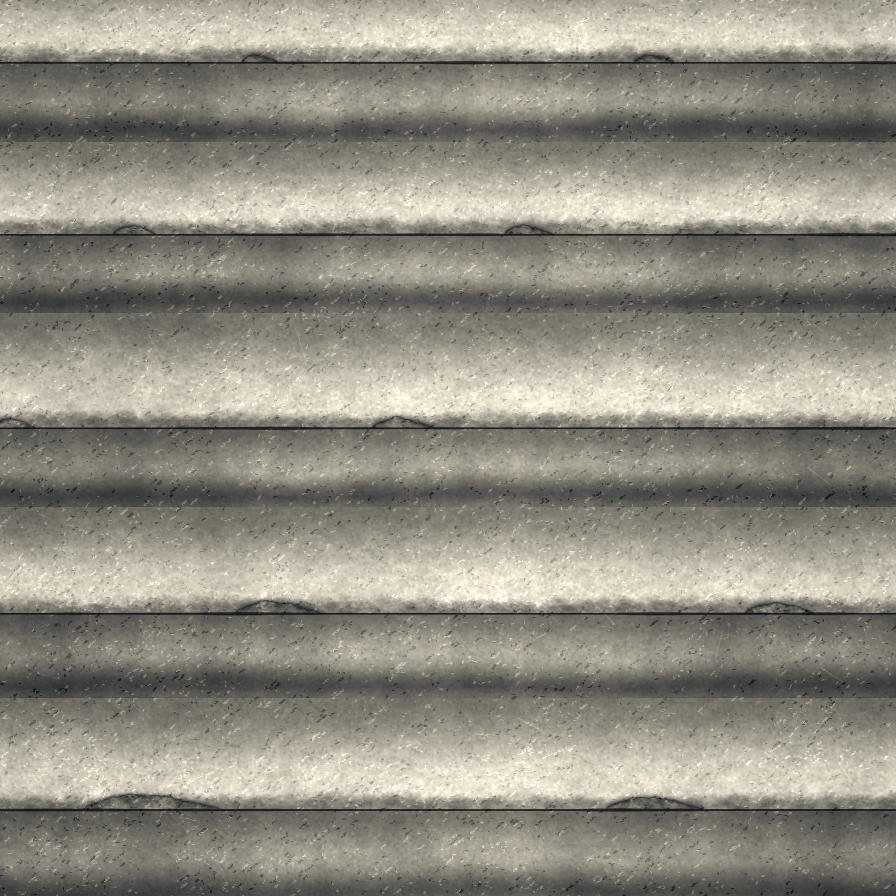
Give the GLSL for this texture, as a Shadertoy shader.

```glsl
const int STEPS = 5;
const float EDGE[5] = float[5](0.096, 0.315, 0.522, 0.738, 0.930);
const float CREASE[6] = float[6](-0.012, 0.221, 0.434, 0.651, 0.841, 1.035);
const float TREAD_LIGHT = 0.86, TREAD_SHADE = 0.45, LIP_TONE = 0.50;
const float RISER_TOP = 0.38, RISER_MID = 0.58, RISER_DARK = 0.28, RISER_FOOT = 0.37;
const float LIP_HEIGHT = 0.021, GAP_WIDTH = 0.0011, GAP_DEPTH = 0.72;
const float CHIP_WIDTH = 0.08, CHIP_HEIGHT = 0.021, CHIP_TONE = 0.42;
const float MOTTLE = 0.22, GRAIN = 0.20, STAIN = 0.09, FLECK = 0.17;
const int SCRATCHES = 10;
const vec3 WARM = vec3(1.03, 1.0, 0.915);
const vec3 COOL = vec3(0.97, 1.0, 1.01);

vec2 hash2(vec2 p) {
    return fract(sin(vec2(dot(p, vec2(127.1, 311.7)), dot(p, vec2(269.5, 183.3)))) * 43758.5);
}

// Cellular noise: distance to the nearest point, and its random value
vec2 cells(vec2 p) {
    vec2 best = vec2(9.0, 0.0);
    for (int j = -1; j <= 1; j++)
    for (int i = -1; i <= 1; i++) {
        vec2 c = floor(p) + vec2(i, j);
        float d = length(c + hash2(c) - p);
        if (d < best.x) best = vec2(d, hash2(c + 71.0).x);
    }
    return best;
}

// Layered cellular noise around zero
float mottle(vec2 p) {
    float sum = 0.0, amp = 0.5;
    p += 0.15 * sin(p.yx * 1.7);
    for (int i = 0; i < 4; i++) {
        sum += amp * (cells(p).x - 0.45);
        p = mat2(1.6, 1.2, -1.2, 1.6) * p + 7.3;
        amp *= 0.7;
    }
    return sum;
}

float wave(float x, float seed) {
    return 0.5 * sin(x * 11.0 + seed) + 0.3 * sin(x * 29.0 + seed * 2.3)
         + 0.2 * sin(x * 67.0 + seed * 4.1);
}

float treadTone(float t, float d, float rough) {
    float tone = mix(TREAD_LIGHT, TREAD_SHADE, smoothstep(0.22, 1.0, t));
    return mix(LIP_TONE, tone, smoothstep(0.25, 1.0, (d + rough) / LIP_HEIGHT));
}

float riserTone(float r, float bend) {
    float tone = mix(RISER_MID, RISER_TOP, smoothstep(0.5, 1.0, r));
    tone = mix(RISER_DARK, tone, smoothstep(0.14, 0.5, r + bend));
    return mix(RISER_FOOT, tone, smoothstep(0.0, 0.15, r + bend * 0.3));
}

// Broken spots along the lip: x is the inside, y the dark rim
vec2 chips(float x, float d, float row, float rough) {
    vec2 mask = vec2(0.0);
    for (int k = 0; k < 2; k++) {
        float size = 1.0 / (1.0 + 0.6 * row + 0.4 * float(k));
        float u = (x - fract(0.17 + 0.14 * row + 0.56 * float(k))) / (CHIP_WIDTH * size);
        float dome = max(0.0, 1.0 - u * u);
        float top = CHIP_HEIGHT * sqrt(size) * dome * (0.8 - 0.3 * u) + rough * dome;
        float present = smoothstep(0.0, 0.2, dome);
        mask = max(mask, present * vec2(smoothstep(-0.001, 0.001, top - d),
                                        exp(-abs(top - d) / 0.0022)));
    }
    return mask;
}

float scratches(vec2 uv) {
    float mark = 0.0;
    for (int i = 0; i < SCRATCHES; i++) {
        vec2 h = hash2(vec2(float(i), 4.7));
        float angle = 0.5 + 2.2 * h.x * h.y;
        vec2 dir = vec2(cos(angle), -sin(angle)), q = uv - hash2(h * 91.0);
        float along = clamp(dot(q, dir), -0.015, 0.015);
        mark = max(mark, 1.0 - smoothstep(0.0, 0.0014, length(q - dir * along)));
    }
    return mark;
}

void mainImage(out vec4 fragColor, in vec2 fragCoord) {
    vec2 uv = fragCoord / iResolution.xy;
    float px = 1.0 / iResolution.y;
    int i = 0;
    for (int k = 1; k < STEPS; k++) if (uv.y > CREASE[k]) i = k;
    float row = float(i), d = uv.y - EDGE[i];

    // Surface noise
    float broad = mottle(uv * vec2(7.0, 11.0));
    float fine = mottle(uv * vec2(38.0, 62.0) + 13.0);
    vec2 grit = cells(uv * 260.0), fleck = cells(uv * vec2(190.0, 220.0) + 3.0 * fine);
    float rough = 0.006 * fine + 0.003 * wave(uv.x, row * 1.7);

    // Tread with worn lip and chips
    float tread = treadTone(d / (CREASE[i + 1] - EDGE[i]), d, rough);
    float lip = 1.0 - smoothstep(0.0, LIP_HEIGHT * 1.2, d);
    tread *= 1.0 + lip * (0.5 * fine - 0.15 * max(0.0, wave(uv.x * 1.6, row * 2.1)));
    vec2 chip = chips(uv.x, d, row, 0.008 * fine);
    tread = mix(tread, CHIP_TONE + 0.4 * fine, chip.x * 0.8) * (1.0 - 0.6 * chip.y);

    // Riser with vertical stains, brightest near the middle
    float r = (uv.y - CREASE[i]) / (EDGE[i] - CREASE[i]);
    float riser = riserTone(r, 0.06 * wave(uv.x * 0.7, row * 2.9));
    riser *= 1.0 + STAIN * wave(uv.x * 2.3 + 0.05 * broad, row * 3.1)
           + 0.10 * cos((uv.x - 0.5) * 6.2832);

    // Join, general wear and clustered flecks
    float tone = mix(riser, tread, smoothstep(-px, px, d));
    tone *= 1.0 + MOTTLE * (broad + 0.8 * fine) + 0.05 * cos((uv.x - 0.58) * 6.2832);
    tone *= 1.0 + GRAIN * (grit.y - 0.5) * (1.0 - smoothstep(0.1, 0.8, grit.x));
    float dots = 1.0 - smoothstep(0.1, 0.5, fleck.x);
    float spread = 0.10 + 0.25 * broad;
    tone += FLECK * dots * (step(1.0 - spread, fleck.y) - step(fleck.y, spread));
    tone += 0.08 * scratches(uv);

    // Dark gap under each lip
    float gap = GAP_WIDTH * (1.0 + 1.2 * max(0.0, wave(uv.x, row * 5.3)));
    tone *= 1.0 - GAP_DEPTH * (1.0 - smoothstep(gap * 0.3, gap + 0.5 * px, abs(d)));

    vec3 tint = mix(COOL, WARM, smoothstep(0.18, 0.45, tone));
    fragColor = vec4(clamp(tint * tone, 0.0, 1.0), 1.0);
}
```
